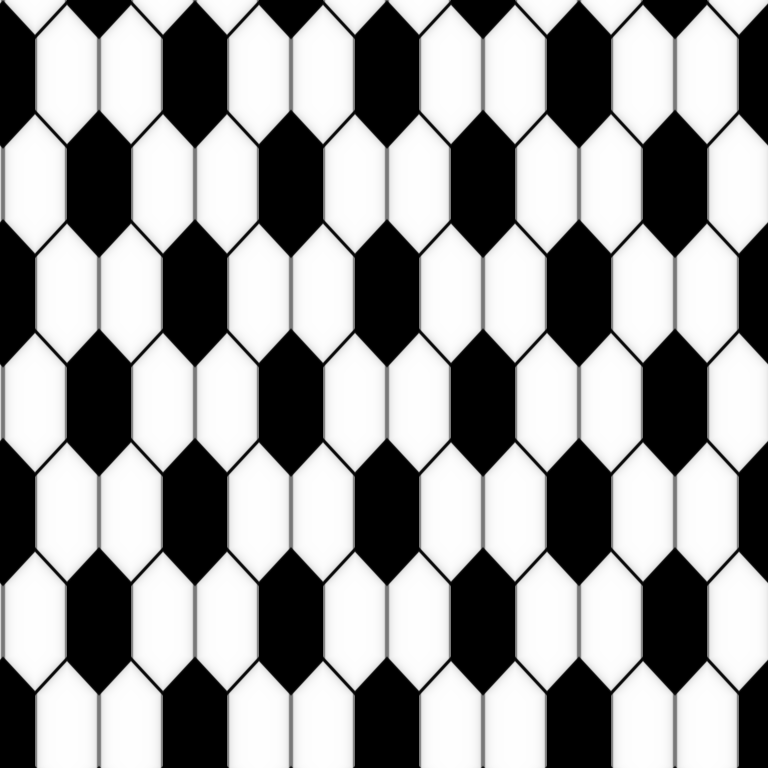
Reproduce this pattern procedurally as a Shadertoy shader.

```glsl
// Elongated hexagon tiles: two shaded white tiles to each black one, in staggered rows.

const float ROW_PITCH = 1.709;  // in tile widths
const float APEX = 1.124;       // half height at the point
const float SLOPE = 1.078;      // rise of the slanted edges

// Distances inward from the vertical sides (x) and the slanted edges (y)
vec2 hexEdges(vec2 p) {
    p = abs(p);
    return vec2(0.5 - p.x, (APEX - p.y - SLOPE * p.x) / length(vec2(1.0, SLOPE)));
}

// Glazed white with soft rims, grey upright joints and black slanted joints
float whiteTile(vec2 edges) {
    float glaze = 0.995 - 0.2 * exp(-min(edges.x, edges.y) / 0.06);
    float shade = mix(0.47, glaze, smoothstep(0.018, 0.045, edges.x));
    return mix(0.03, shade, smoothstep(0.012, 0.036, edges.y));
}

float tiling(vec2 p) {
    float nearestRow = round(p.y / ROW_PITCH);
    vec2 edges = vec2(-9.0);
    float isBlack = 0.0;

    // The points interlock, so keep whichever row's tile contains p
    for (float i = -1.0; i <= 1.0; i++) {
        float row = nearestRow + i;
        float odd = mod(row, 2.0);
        float column = round(p.x - 0.5 * odd);
        vec2 center = vec2(column + 0.5 * odd, row * ROW_PITCH);
        vec2 e = hexEdges(p - center);
        if (min(e.x, e.y) > min(edges.x, edges.y)) {
            edges = e;
            isBlack = 1.0 - step(0.5, mod(column - odd + 0.5, 3.0) - 0.5);
        }
    }
    return isBlack > 0.5 ? 0.0 : whiteTile(edges);
}

void mainImage(out vec4 fragColor, in vec2 fragCoord) {
    float shade = 0.0;

    // 3x3 supersampling; twelve tiles across, rows counted from the top
    for (int i = 0; i < 9; i++) {
        vec2 offset = (vec2(i % 3, i / 3) - 1.0) / 3.0;
        vec2 uv = (fragCoord + offset) / iResolution.xy;
        vec2 p = 12.0 * vec2(uv.x, 1.0 - uv.y) - vec2(0.047, 1.164);
        shade += tiling(p) / 9.0;
    }
    fragColor = vec4(vec3(shade), 1.0);
}
```
